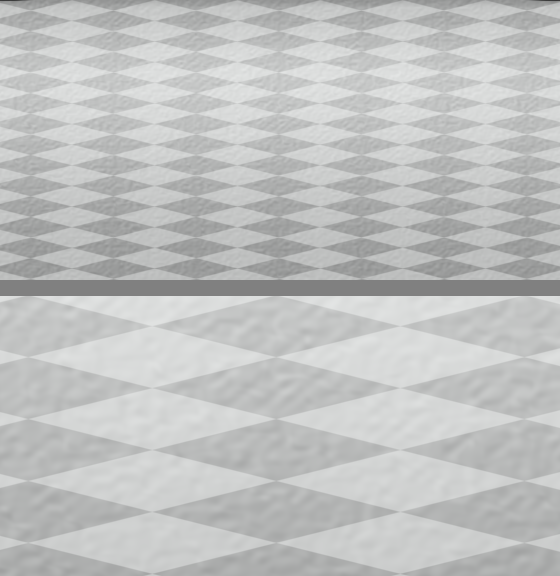
Top: the whole. Bottom: its middle third, enlarged.
Give the GLSL for this pattern, as a Shadertoy shader.

```glsl
// Silver harlequin wall: flat grey diamonds with embossed grain under a soft band of light.

float hash(vec2 p) {
    return fract(sin(dot(p, vec2(127.1, 311.7))) * 43758.5453);
}

float valueNoise(vec2 p) {
    vec2 cell = floor(p);
    vec2 f = fract(p);
    f = f * f * (3.0 - 2.0 * f);
    return mix(mix(hash(cell), hash(cell + vec2(1, 0)), f.x),
               mix(hash(cell + vec2(0, 1)), hash(cell + vec2(1, 1)), f.x), f.y);
}

// Height difference along a diagonal, like light raking over leather
float embossedGrain(vec2 p) {
    vec2 q = p * vec2(75.0, 95.0);
    q += 0.8 * valueNoise(q * 0.6 + 17.0);
    return valueNoise(q) - valueNoise(q + vec2(0.35, -0.5));
}

// Coverage of the dark diamonds, which touch at their tips
float darkDiamond(vec2 p) {
    vec2 period = vec2(0.2953, 0.0737);
    vec2 q = abs(fract((p - vec2(0.9956, 0.4833)) / period + 0.5) - 0.5);
    float softness = 0.9 / (period.y * iResolution.y);
    return smoothstep(-softness, softness, 0.5 - q.x - q.y);
}

void mainImage(out vec4 fragColor, in vec2 fragCoord) {
    vec2 uv = fragCoord / iResolution.xy;
    vec2 p = fragCoord / iResolution.y;
    float depth = 1.0 - uv.y;
    float side = abs(uv.x - 0.5) * 2.0;

    // Light band in the upper third, fading towards the sides
    float glow = smoothstep(-0.1, 0.3, depth) * (1.0 - smoothstep(0.2, 1.0, depth));
    glow *= 1.0 - 0.1 * side * side;

    // Two greys that draw closer together in the light
    float dark = darkDiamond(p);
    float grey = mix(mix(0.745, 0.875, glow), mix(0.605, 0.79, glow), dark);
    grey += embossedGrain(p) * mix(0.045, 0.075, dark);

    // Shaded top edge with darker worn corners
    grey *= mix(0.92, 1.0, smoothstep(0.0, 0.03, depth));
    float corner = smoothstep(0.87, 0.96, side) * (1.0 - smoothstep(0.002, 0.006, depth));
    grey *= 1.0 - 0.6 * corner;

    fragColor = vec4(grey * vec3(0.995, 1.003, 1.0), 1.0);
}
```
